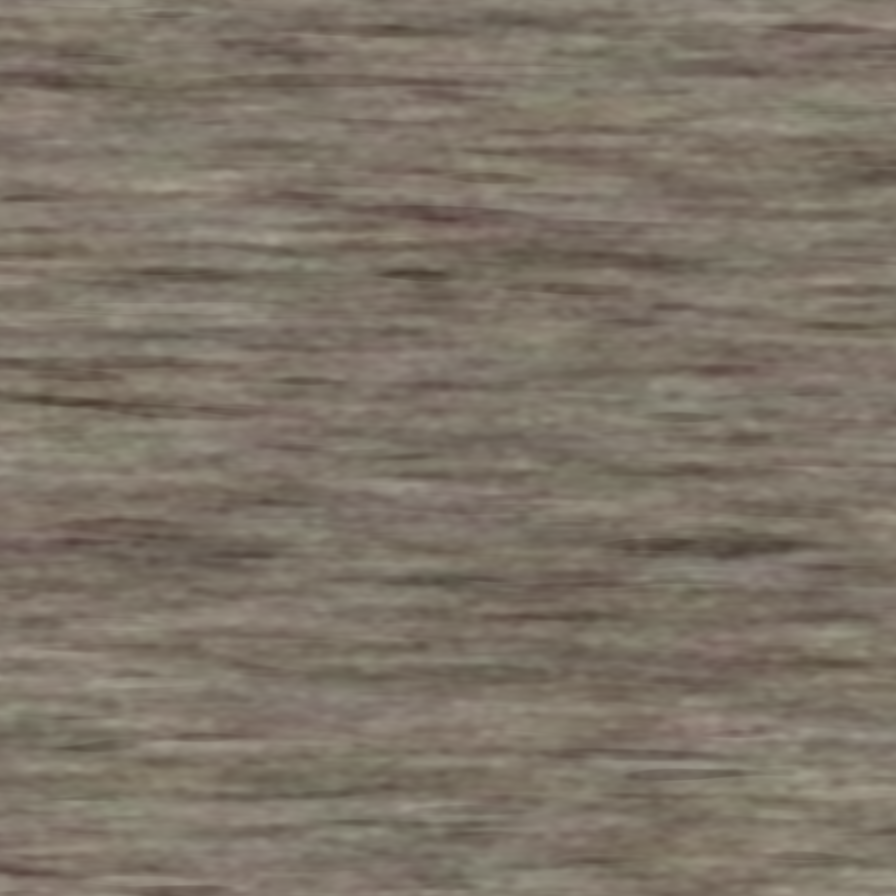
Reproduce this texture procedurally as a three.js fragment shader.

```glsl
varying vec2 vUv;

const vec3 WOOD_BASE = vec3(0.499, 0.463, 0.414);
const vec3 LIGHT_AXIS = vec3(0.96, 1.04, 1.0);
const vec3 GREEN_AXIS = vec3(-0.45, 0.60, -0.20);
const vec3 WARM_AXIS = vec3(0.40, 0.10, -0.70);

vec3 hash3(vec2 cell) {
  vec3 q = fract(cell.xyx * vec3(0.1031, 0.1030, 0.0973));
  q += dot(q, q.yxz + 33.33);
  return fract((q.xxy + q.yzz) * q.zyx);
}

// Cellular noise: soft light and dark spots, one per jittered cell.
// Uneven cell counts stretch the spots into tapered streaks.
float streaks(vec2 p, vec2 cells, float seed) {
  vec2 q = p * cells;
  vec2 home = floor(q);
  float sum = 0.0;
  for (int j = -1; j <= 1; j++) {
    for (int i = -1; i <= 1; i++) {
      vec2 cell = home + vec2(float(i), float(j));
      vec3 rnd = hash3(cell + seed * vec2(17.0, 41.0) + 100.0);
      vec2 d = q - cell - rnd.xy;
      float fade = max(0.0, 1.0 - dot(d, d));
      sum += (2.0 * rnd.z - 1.0) * fade * fade;
    }
  }
  return sum;
}

// Slight tilt and layered sines keep the fibres from running ruler straight.
vec2 bendFibres(vec2 p, float tilt, float sway) {
  float wave = sin(p.x * 7.0 + p.y * 11.0) + 0.5 * sin(p.x * 17.0 - p.y * 23.0);
  return vec2(p.x, p.y + tilt * p.x + sway * wave);
}

float fibreTone(vec2 p) {
  float tone = 0.022 * streaks(p, vec2(1.6, 13.0), 1.0);
  tone += 0.034 * streaks(p, vec2(2.6, 46.0), 2.0);
  tone += 0.050 * streaks(p, vec2(7.0, 72.0), 3.0);
  tone += 0.042 * streaks(p, vec2(13.0, 110.0), 4.0);
  return tone;
}

// Only the strongest streaks survive, as separate dark pores or pale fibres.
float strongStreaks(vec2 p, vec2 cells, float seed) {
  return smoothstep(0.40, 1.10, streaks(p, cells, seed));
}

float speckle(vec2 p) {
  return 0.034 * streaks(p, vec2(72.0, 135.0), 7.0)
       + 0.022 * streaks(p, vec2(36.0, 90.0), 8.0);
}

void main() {
  vec2 p = bendFibres(vUv, 0.014, 0.0012);

  // Light and dark grain
  float tone = fibreTone(p) + speckle(vUv);
  tone -= 0.080 * strongStreaks(p, vec2(6.0, 70.0), 5.0);
  tone -= 0.080 * strongStreaks(p, vec2(11.0, 88.0), 6.0);
  tone += 0.045 * strongStreaks(p, vec2(8.0, 100.0), 12.0);

  // Faint green, pink and brown patches
  float green = 0.014 * streaks(p, vec2(8.0, 25.0), 9.0)
              + 0.009 * streaks(p, vec2(24.0, 48.0), 10.0);
  float warm = 0.013 * streaks(p, vec2(6.0, 32.0), 11.0);

  vec3 color = WOOD_BASE + tone * LIGHT_AXIS + green * GREEN_AXIS + warm * WARM_AXIS;
  gl_FragColor = vec4(color, 1.0);
}
```
